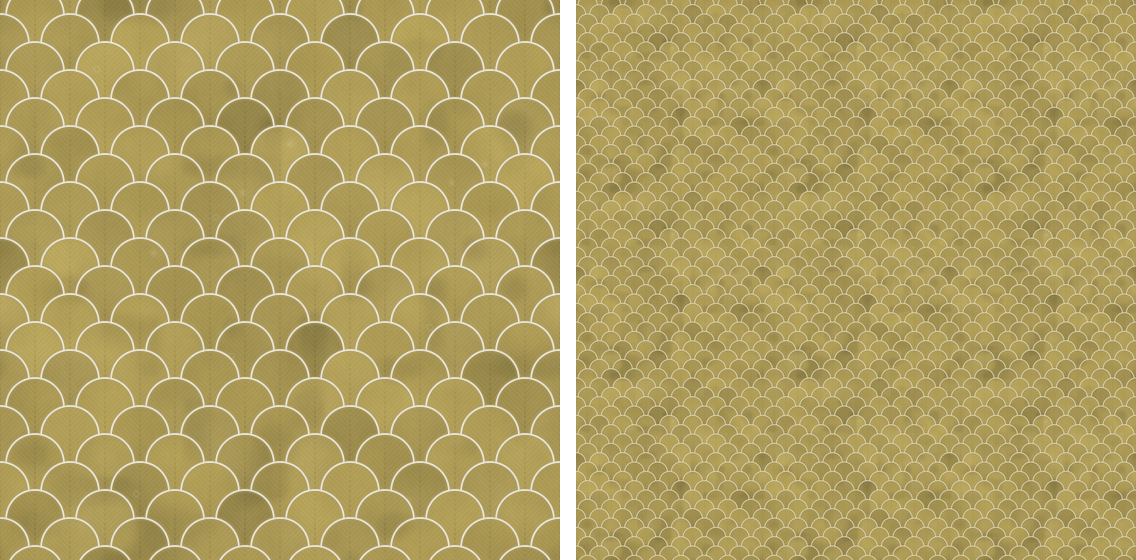
Left: one tile. Right: repeated 3 by 3.
Write a three.js fragment shader that draws this pattern.

```glsl
// Fish-scale tiles in ochre glaze with pale grout, 8 across and 20 rows down.
// Rows of discs overlap, the lower in front; each tile has a leaf relief of
// V-shaped ribs on a central vein, its own tone, and wrapped noise for wear.

varying vec2 vUv;

const float COLUMNS = 8.0;          // tiles across; one column is the unit of length
const float ROWS = 20.0;            // staggered rows up the canvas
const float RADIUS = 0.412;         // scale radius, in columns
const float GROUT_HALF = 0.0125;    // half width of the grout line
const float SOFT = 0.009;           // edge smoothing
const float RIB_PERIOD = 0.07;      // vertical spacing of the ribs
const float RIB_DEPTH = 0.02;
const float VEIN_WIDTH = 0.009;
const float TONE_RANGE = 0.10;      // ordinary tone spread between tiles
const float DARK_SHARE = 0.12;      // share of tiles fired darker
const float SPECK_SHARE = 0.07;     // share of tiles with a pale blemish

const vec3 GLAZE = vec3(0.685, 0.613, 0.336);
const vec3 GLAZE_GREY = vec3(0.66, 0.60, 0.37);
const vec3 GROUT = vec3(0.92, 0.90, 0.86);
const float TAU = 6.2831853;

float hash(vec2 p) {
  return fract(sin(dot(p, vec2(127.1, 311.7))) * 43758.5453);
}

// Value noise that repeats after "cells" lattice steps across the canvas.
float wrapNoise(vec2 uv, vec2 cells) {
  vec2 p = uv * cells;
  vec2 i = floor(p);
  vec2 f = fract(p);
  f = f * f * (3.0 - 2.0 * f);
  vec2 a = mod(i, cells);
  vec2 b = mod(i + 1.0, cells);
  return mix(mix(hash(a), hash(vec2(b.x, a.y)), f.x),
             mix(hash(vec2(a.x, b.y)), hash(b), f.x), f.y);
}

// Finds the front-most scale at p: its offset, wrapped id and seam distance.
float findScale(vec2 p, out vec2 local, out vec2 id) {
  float rise = COLUMNS / ROWS;
  float firstRow = ceil(p.y / rise - 0.5) - 1.0;
  float seam = 1.0;
  local = vec2(0.0);
  id = vec2(0.0);
  for (int k = 0; k < 4; k++) {
    float row = firstRow + float(k);
    float shift = 0.5 - 0.5 * mod(row, 2.0);
    vec2 center = vec2(floor(p.x - shift + 0.5) + shift,
                       (row + 0.5) * rise - RADIUS);
    float depth = RADIUS - length(p - center);
    seam = min(seam, abs(depth));
    if (depth > 0.0) {
      local = p - center;
      id = vec2(mod(center.x, COLUMNS), mod(row, ROWS));
      return seam;
    }
  }
  return 0.0;
}

// Raised ribs climbing outward from a thin dark vein.
float leafRelief(vec2 q) {
  float ribs = sin(TAU * (q.y - abs(q.x)) / RIB_PERIOD);
  float vein = 1.0 - smoothstep(0.0, VEIN_WIDTH * 2.0, abs(q.x));
  float base = 1.0 - smoothstep(-RADIUS, RADIUS, q.y);
  return RIB_DEPTH * ribs - vein * (0.03 + 0.07 * base) * (0.75 - 0.25 * ribs);
}

// Pale ring and smudge at a random place on a few tiles.
float blemish(vec2 q, vec2 id) {
  vec2 spot = (vec2(hash(id + 5.3), hash(id + 9.7)) - 0.5) * 0.4;
  float d = length(q - spot);
  float ring = 1.0 - smoothstep(0.0, 0.014, abs(d - 0.04));
  float smudge = exp(-d * d * 500.0);
  return step(hash(id + 17.1), SPECK_SHARE) * mix(smudge, ring, step(0.6, hash(id + 2.9)));
}

void main() {
  vec2 q;
  vec2 id;
  float seam = findScale(vUv * COLUMNS, q, id);

  // Tone of each tile, with a gentle slant across its face.
  float tone = 1.0 + TONE_RANGE * (hash(id + 1.7) - 0.5);
  tone -= 0.08 * step(hash(id + 7.9), DARK_SHARE);
  vec2 slant = vec2(hash(id + 3.1), hash(id + 4.3)) - 0.5;
  tone += 0.08 * dot(slant, q);

  // Glaze clouds and fine grain.
  float cloud = wrapNoise(vUv, vec2(11.0)) * 0.6 + wrapNoise(vUv, vec2(27.0)) * 0.4;
  float grain = wrapNoise(vUv, vec2(180.0, 120.0));
  float patina = wrapNoise(vUv + 0.37, vec2(14.0));
  tone += 0.11 * (cloud - 0.5) + 0.018 * (grain - 0.5);
  tone -= 0.08 * smoothstep(0.65, 0.95, patina);

  vec3 tile = mix(GLAZE, GLAZE_GREY, 0.55 * hash(id + 6.1) * cloud);
  tile *= tone + leafRelief(q);
  tile = mix(tile, GROUT, 0.16 * blemish(q, id));

  // Thin worn glaze along the rim, then the grout.
  float rim = 1.0 - smoothstep(GROUT_HALF, GROUT_HALF + 0.045, seam);
  tile = mix(tile, GLAZE_GREY * 1.02, 0.45 * rim);
  float joint = 1.0 - smoothstep(GROUT_HALF - SOFT, GROUT_HALF + SOFT, seam);
  vec3 groutColor = GROUT * (0.985 + 0.03 * grain);

  gl_FragColor = vec4(mix(tile, groutColor, joint), 1.0);
}
```
